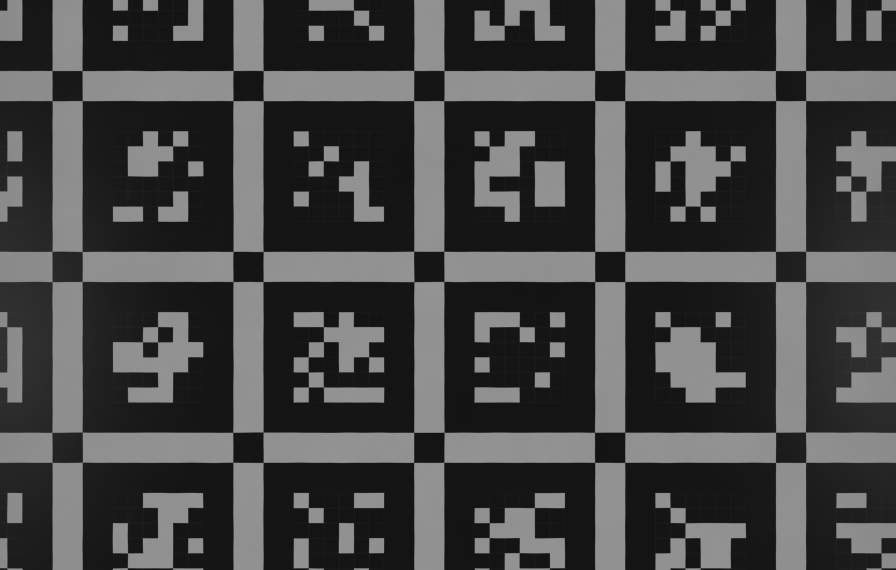
Write a WebGL 2 fragment shader that draws this pattern.

```glsl
#version 300 es
precision highp float;
// A board of dark square tags, each holding a random 6 x 6 code, split by pale
// bands with dark squares at their crossings. A module grid is classified per
// cell and blended across edges; soft sheen and gradient noise add wear.

#define PERIOD 0.3173               // tag spacing, in canvas heights
#define ORIGIN vec2(0.0922, 0.188)  // lower left corner of one crossing
#define MODULES 12.0                // modules per period: 2 band, 2 + 6 + 2 tag
#define BAND 2.0                    // band width, in modules
#define CODE_START 4.0              // first code module inside a period
#define CODE_SIZE 6.0               // code modules per side
#define CODE_DENSITY 0.48           // share of pale code modules
#define DARK vec3(0.08)
#define PALE vec3(0.57)
#define SHEEN 0.11                  // glow on the dark print near the sides
#define WOBBLE 0.025                // edge unevenness, in modules
#define SEAM 0.018                  // faint lines between dark code modules

uniform vec2 u_resolution;
out vec4 fragColor;

uint hashBits(ivec2 p) {
    uint h = uint(p.x) * 73856093u ^ uint(p.y) * 19349663u;
    h = (h ^ (h >> 16)) * 2146121005u;
    h = (h ^ (h >> 15)) * 2221713035u;
    return h ^ (h >> 16);
}

float hash(vec2 p) {
    return float(hashBits(ivec2(p)) >> 8) / 16777216.0;
}

vec2 gradient(vec2 p) {
    float angle = 6.28318 * hash(p);
    return vec2(cos(angle), sin(angle));
}

float gradientNoise(vec2 p) {
    vec2 i = floor(p), f = p - i;
    vec2 w = f * f * f * (f * (f * 6.0 - 15.0) + 10.0);
    vec2 e = vec2(1.0, 0.0);
    float low = mix(dot(gradient(i), f), dot(gradient(i + e), f - e), w.x);
    float high = mix(dot(gradient(i + e.yx), f - e.yx),
                     dot(gradient(i + 1.0), f - 1.0), w.x);
    return mix(low, high, w.y);
}

// 1 for a pale module, 0 for a dark one
float moduleTone(vec2 id) {
    vec2 local = mod(id + 0.5, MODULES);
    bvec2 inBand = lessThan(local, vec2(BAND));
    if (any(inBand)) return all(inBand) ? 0.0 : 1.0;
    vec2 code = local - CODE_START;
    bool inCode = all(greaterThan(code, vec2(0.0)))
               && all(lessThan(code, vec2(CODE_SIZE)));
    return inCode ? step(hash(id + 211.0), CODE_DENSITY) : 0.0;
}

// Blend the four nearest modules, changing only close to their shared edges
float boardTone(vec2 q, float soft) {
    vec2 id = floor(q - 0.5);
    vec2 w = smoothstep(-soft, soft, fract(q - 0.5) - 0.5);
    vec2 e = vec2(1.0, 0.0);
    return mix(mix(moduleTone(id), moduleTone(id + e), w.x),
               mix(moduleTone(id + e.yx), moduleTone(id + 1.0), w.x), w.y);
}

// Thin lines on the module edges inside the code square
float codeSeams(vec2 q, float soft) {
    vec2 code = mod(q, MODULES) - CODE_START;
    vec2 inside = step(vec2(0.0), code) * step(code, vec2(CODE_SIZE));
    vec2 edge = abs(fract(q + 0.5) - 0.5);
    float line = 1.0 - smoothstep(0.0, 0.04 + soft, min(edge.x, edge.y));
    return line * inside.x * inside.y;
}

void main() {
    vec2 p = gl_FragCoord.xy / u_resolution.y;
    float width = u_resolution.x / u_resolution.y;
    float modulesPerUnit = MODULES / PERIOD;
    float soft = max(0.75 * modulesPerUnit / u_resolution.y, 0.04);

    // Board, with slightly uneven printed edges
    vec2 q = (p - ORIGIN) * modulesPerUnit;
    vec2 wobble = vec2(gradientNoise(q * 0.7), gradientNoise(q * 0.7 + 57.0));
    float tone = boardTone(q + WOBBLE * wobble, soft);

    // Light reflected by the dark print near both sides
    float side = min(p.x, width - p.x);
    vec2 reach = vec2(side / 0.2, (p.y - 0.42) / 0.34);
    float sheen = SHEEN * exp(-dot(reach, reach));

    // Mottled wear and a slight falloff of the pale parts
    float mottle = gradientNoise(p * 9.0) + 0.5 * gradientNoise(p * 40.0);
    vec3 dark = DARK + sheen + SEAM * codeSeams(q, soft) + 0.006 * mottle;
    vec3 pale = PALE - 0.03 * exp(-side / 0.12) + 0.012 * mottle;

    fragColor = vec4(mix(dark, pale, tone), 1.0);
}
```
